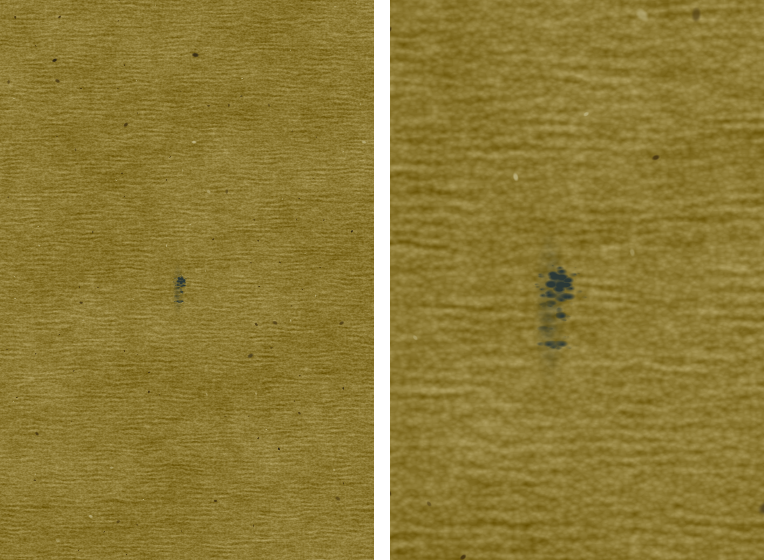
Left, the full canvas; right, a detail of the centre.
A WebGL 1 fragment shader for this texture:

```glsl
precision highp float;
// Olive-mustard laid paper with fine broken ribs, scattered flecks and a small blue ink smudge.

uniform vec2 u_resolution;

vec2 hash2(vec2 cell) {
  vec3 q = fract(cell.xyx * vec3(0.1031, 0.1030, 0.0973));
  q += dot(q, q.yzx + 33.33);
  return fract((q.xx + q.yz) * q.zy);
}

// Cellular noise: distance to the nearest scattered point, about 0.5 on average
float cellular(vec2 p) {
  vec2 cell = floor(p);
  float nearest = 4.0;
  for (int y = -1; y <= 1; y++) {
    for (int x = -1; x <= 1; x++) {
      vec2 id = cell + vec2(float(x), float(y));
      vec2 offset = id + hash2(id + 57.0) - p;
      nearest = min(nearest, dot(offset, offset));
    }
  }
  return sqrt(nearest);
}

// Layered sines, each octave rotated and warped
float waves(vec2 p) {
  float sum = 0.0;
  float amplitude = 0.5;
  for (int i = 0; i < 4; i++) {
    p = mat2(0.8, 0.6, -0.6, 0.8) * p * 1.7 + 2.3;
    sum += amplitude * sin(p.x + 1.3 * sin(p.y));
    amplitude *= 0.6;
  }
  return sum;
}

// Soft elliptical mask, one at the centre and zero outside
float blob(vec2 offset, vec2 radius, float softness) {
  return 1.0 - smoothstep(1.0 - softness, 1.0 + softness, length(offset / radius));
}

// At most one randomly sized and turned fleck per grid cell
float flecks(vec2 p, float columns, float chance, float size, float seed) {
  vec2 cell = floor(p * columns);
  vec2 place = hash2(cell + seed);
  vec2 kind = hash2(cell + seed + 131.0);
  vec2 offset = p - (cell + 0.2 + 0.6 * place) / columns;
  float angle = 6.283 * kind.y;
  offset = mat2(cos(angle), sin(angle), -sin(angle), cos(angle)) * offset;
  float radius = size * (0.5 + pow(place.y, 4.0));
  float strength = step(kind.x, chance) * (0.45 + 0.55 * place.x);
  return strength * blob(offset, radius * vec2(1.4, 0.9), 0.5);
}

// Ragged dashes trailing down from a denser head
float inkSmudge(vec2 p) {
  float ink = 0.0;
  float ragged = 1.1 * (cellular(p * vec2(110.0, 190.0)) - 0.45);
  for (int i = 0; i < 6; i++) {
    float n = float(i);
    vec2 random = hash2(vec2(n, 17.0));
    float head = 1.0 - step(0.5, n);
    vec2 center = vec2(0.476 + 0.018 * (random.x - 0.5), 0.751 - 0.011 * n - 0.006 * random.y);
    vec2 radius = vec2(0.005 + 0.009 * random.y, 0.0022 + 0.002 * random.x + 0.005 * head);
    float dash = blob(p - center, radius * (1.0 - ragged), 0.6);
    ink = max(ink, dash * (0.35 + 0.4 * random.x + 0.3 * head));
  }
  float haze = 0.28 * blob(p - vec2(0.476, 0.725), vec2(0.009, 0.045), 0.8);
  return clamp(max(ink, haze) * (1.0 - ragged), 0.0, 1.0);
}

void main() {
  vec2 p = gl_FragCoord.xy / u_resolution.x;

  // Cloudy tone from broad patches down to small mottling
  float clouds = 0.19 * waves(p * vec2(4.5, 7.0) + 5.0) + 0.12 * waves(p * vec2(15.0, 34.0));

  // Wandering ribs that fade in and out
  float ribPhase = 6.283 * 82.0 * p.y + 3.0 * waves(p * vec2(15.0, 28.0));
  float ribDepth = 0.17 + 0.24 * waves(p * vec2(20.0, 38.0) + 7.0);
  float ribs = ribDepth * sin(ribPhase);

  // Opposed cellular layers: long and short fibres, then coarse and fine grain
  float fibres = cellular(p * vec2(38.0, 135.0) + 11.0) - cellular(p * vec2(17.0, 92.0));
  float grain = cellular(p * vec2(105.0, 165.0) + 23.0) - cellular(p * vec2(165.0, 230.0) + 40.0);
  float tone = 0.52 + clouds + ribs + 0.52 * fibres + 0.62 * grain;
  vec3 color = mix(vec3(0.48, 0.40, 0.105), vec3(0.61, 0.54, 0.275), tone);

  // Dark specks, pale fibres and a few larger bits of bark
  color = mix(color, vec3(0.28, 0.21, 0.06), flecks(p, 17.0, 0.18, 0.0032, 3.0));
  color = mix(color, vec3(0.74, 0.70, 0.50), flecks(p, 15.0, 0.12, 0.0030, 71.0));
  color = mix(color, vec3(0.17, 0.13, 0.06), flecks(p, 5.0, 0.12, 0.0046, 29.0));

  color = mix(color, vec3(0.17, 0.22, 0.21), inkSmudge(p));
  gl_FragColor = vec4(clamp(color, 0.0, 1.0), 1.0);
}
```
